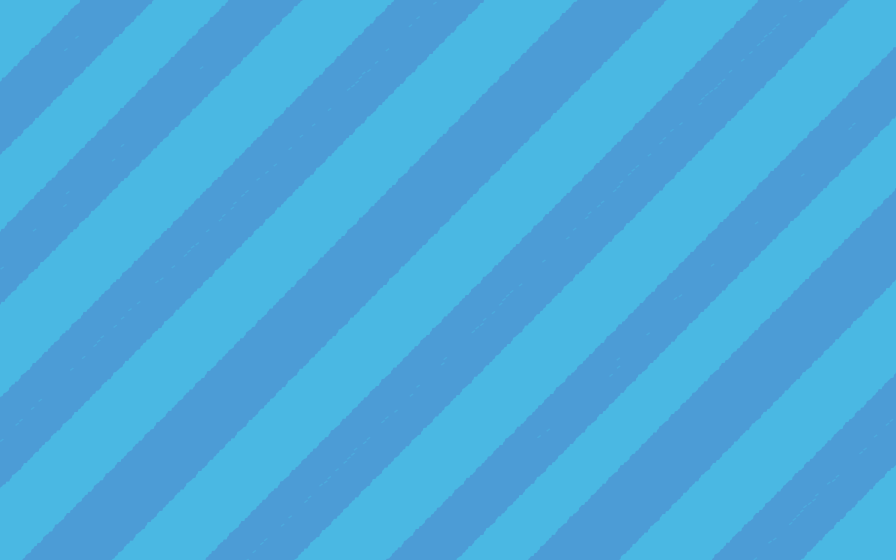
This pattern is drawn by a Shadertoy shader. Its source:

```glsl
// Diagonal two-tone blue stripes with ragged edges and faint broken hairlines.

const vec3 LIGHT_BLUE = vec3(0.29, 0.72, 0.89);
const vec3 DARK_BLUE = vec3(0.30, 0.61, 0.84);
const int STRIPE_COUNT = 8;
const float SLANT = 0.991;       // slightly off 45 degrees
const float FIRST_EDGE = 0.1446;
const float BAND_PITCH = 0.1629;

float hash(vec2 p) {
    p = fract(p * vec2(0.1031, 0.1137));
    p += dot(p, p.yx + 33.33);
    return fract((p.x + p.y) * p.x * 97.3);
}

// Position of the k-th colour change; two runs of bands are narrower.
float bandEdge(float k) {
    float narrowing = 0.0306 * clamp(k, 0.0, 3.0) + 0.0365 * clamp(k - 10.0, 0.0, 2.0);
    return FIRST_EDGE + BAND_PITCH * k - narrowing - 0.002 * mod(k, 2.0);
}

// Layered sines give each edge its own small ragged outline.
float raggedness(float along, float seed) {
    float phase = seed * 2.4;
    float wave = sin(along * 173.0 + phase);
    wave += sin(along * 311.0 + phase * 1.7 + wave);
    wave += 0.7 * sin(along * 587.0 - phase * 2.3);
    return 0.0011 * wave;
}

float stripeMask(float across, float along, float k, float aa) {
    float lower = bandEdge(k) + raggedness(along, k);
    float upper = bandEdge(k + 1.0) + raggedness(along, k + 1.0);
    return smoothstep(-aa, aa, across - lower) * smoothstep(-aa, aa, upper - across);
}

// Broken hairline: random cells along a centre line carry a short dash.
float hairline(float across, float along, float centre, float density, float jitter, float seed, float aa) {
    float cell = floor(along / 0.014);
    float within = fract(along / 0.014) - 0.5;
    float present = step(1.0 - density, hash(vec2(cell + 17.0, seed + 3.0)));
    float shift = jitter * (hash(vec2(cell + 71.0, seed + 9.0)) - 0.5);
    float dist = abs(across - centre - shift - 0.002 * within);
    float ends = 1.0 - smoothstep(0.25, 0.45, abs(within));
    return present * ends * (1.0 - smoothstep(0.0, 0.0015 + aa, dist));
}

void mainImage(out vec4 fragColor, in vec2 fragCoord) {
    vec2 p = fragCoord / iResolution.y;
    float across = p.x + SLANT * (1.0 - p.y);
    float along = p.x + p.y;
    float aa = 1.0 / iResolution.y;

    float dark = 0.0;
    float wear = 0.0;
    for (int i = 0; i < STRIPE_COUNT; i++) {
        float k = 2.0 * float(i);
        dark += stripeMask(across, along, k, aa);

        // Narrow stripes carry sparser, more scattered dashes.
        float width = bandEdge(k + 1.0) - bandEdge(k);
        float wide = step(0.145, width);
        float worn = (i == 0 || i % 3 != 0) ? 1.0 : 0.0;
        float centre = bandEdge(k) + 0.5 * width - 0.004 * wide;
        float density = mix(0.12, 0.5, wide);
        float jitter = mix(0.025, 0.006, wide);
        wear += worn * hairline(across, along, centre, density, jitter, k, aa);
    }

    float coverage = clamp(dark, 0.0, 1.0) * (1.0 - 0.55 * clamp(wear, 0.0, 1.0));
    fragColor = vec4(mix(LIGHT_BLUE, DARK_BLUE, coverage), 1.0);
}
```
